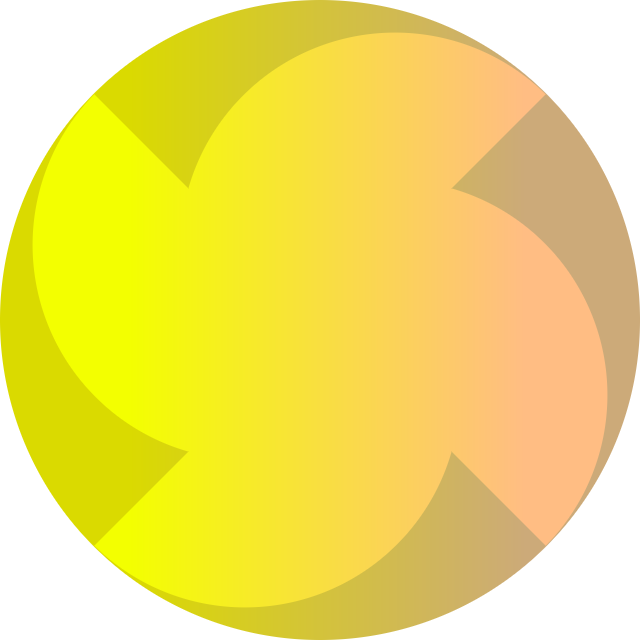
Write a three.js fragment shader that draws this background.

```glsl
varying vec2 vUv;

const vec3 LEMON = vec3(0.953, 1.0, 0.0);
const vec3 PEACH = vec3(1.0, 0.741, 0.514);
const vec3 OLIVE = vec3(0.855, 0.855, 0.0);
const vec3 TAN = vec3(0.8, 0.667, 0.473);
const vec3 PAPER = vec3(1.0);

const float GRADIENT_START = 0.2;
const float GRADIENT_END = 0.82;
const float DISC_RADIUS = 0.5;
const float BLADE_RADIUS = 0.3358;
const vec2 BLADE_CENTER = vec2(0.1172, 0.1133);
const int BLADE_COUNT = 4;

// Antialiased coverage, where positive distance is inside
float coverage(float inside, float pixel) {
  return clamp(inside / pixel + 0.5, 0.0, 1.0);
}

// Upper quarter wedge between the diagonals, minus the blade circle
float shadowDistance(vec2 p) {
  float wedge = (p.y - abs(p.x)) * inversesqrt(2.0);
  float outsideBlade = length(p - BLADE_CENTER) - BLADE_RADIUS;
  return min(wedge, outsideBlade);
}

void main() {
  vec2 p = vUv - 0.5;
  float pixel = max(fwidth(vUv.x), 1e-5);

  // Four quarter-turn copies of the shadow
  float shadow = 0.0;
  vec2 turned = p;
  for (int i = 0; i < BLADE_COUNT; i++) {
    shadow = max(shadow, coverage(shadowDistance(turned), pixel));
    turned = vec2(turned.y, -turned.x);
  }

  // Horizontal gradients for the blades and their shadows
  float blend = clamp((vUv.x - GRADIENT_START) / (GRADIENT_END - GRADIENT_START), 0.0, 1.0);
  vec3 bladeColor = mix(LEMON, PEACH, blend);
  vec3 shadowColor = mix(OLIVE, TAN, blend);
  vec3 discColor = mix(bladeColor, shadowColor, shadow);

  // Disc over the plain ground
  float disc = coverage(DISC_RADIUS - length(p), pixel);
  gl_FragColor = vec4(mix(PAPER, discColor, disc), 1.0);
}
```
